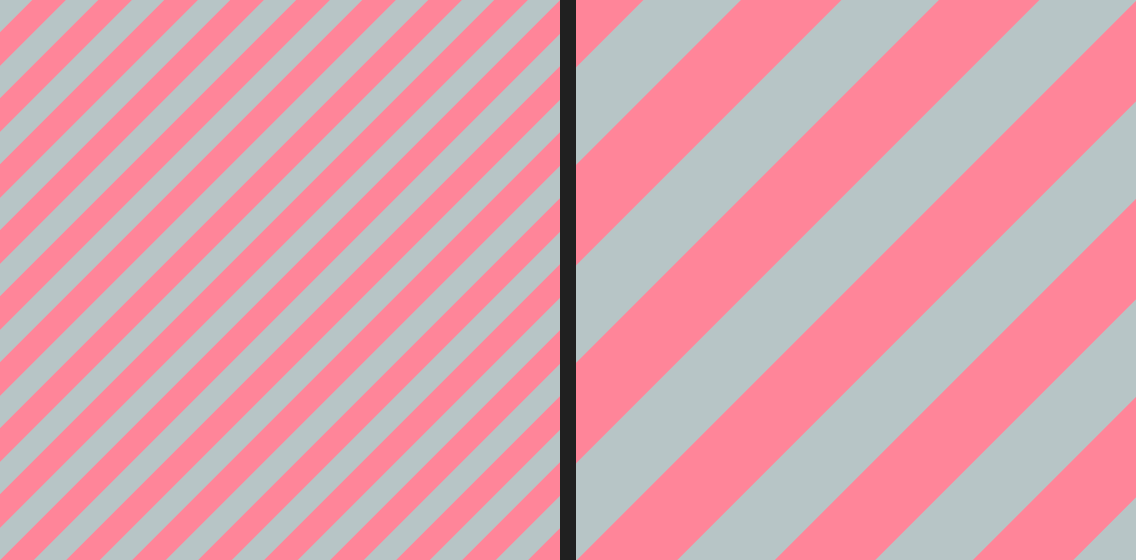
Left, the full canvas; right, a detail of the centre.
A WebGL 2 fragment shader for this pattern:

```glsl
#version 300 es
precision highp float;
// Flat diagonal stripes, pink on pale grey, rising to the right at 45 degrees.
// Distance across the stripes is folded into one period with fract, then
// turned into a signed distance to the stripe edge for antialiasing.
uniform vec2 u_resolution;
out vec4 fragColor;

// Signed distance to the nearest stripe edge in canvas units, negative inside.
float stripeDistance(vec2 p) {
    // Twelve periods per canvas side, measured across from the top left corner.
    float periods = 12.0 * dot(p - vec2(0.0, 1.0), vec2(1.0, -1.0)) * inversesqrt(2.0);
    float fromCenter = abs(fract(periods - 0.2435) - 0.5);
    return (fromCenter - 0.254) / 12.0;
}

void main() {
    vec2 p = gl_FragCoord.xy / u_resolution.y;
    vec3 grey = vec3(0.718, 0.773, 0.776);
    vec3 pink = vec3(1.0, 0.522, 0.6);

    // Blend over a single pixel at each edge.
    float coverage = clamp(0.5 - stripeDistance(p) * u_resolution.y, 0.0, 1.0);
    fragColor = vec4(mix(grey, pink, coverage), 1.0);
}
```
